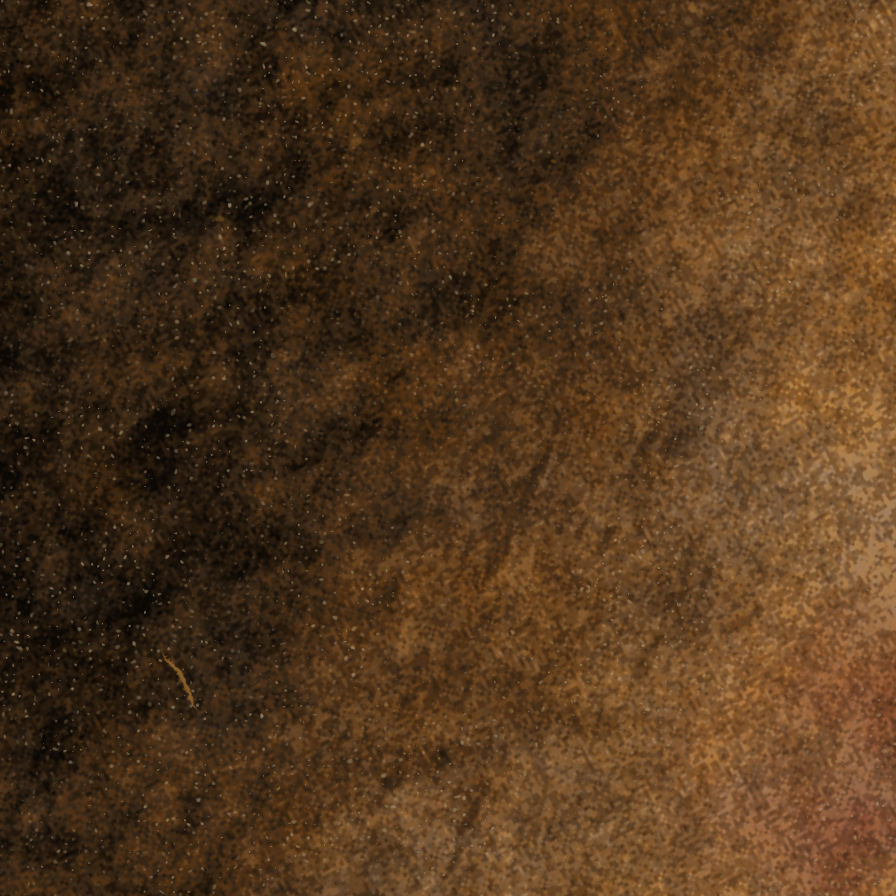
Give the GLSL for this texture, as a WebGL 1 fragment shader.

```glsl
precision highp float;
// Worn, dark brown hide: a tone field rises from the left to the lower right,
// is mottled by directional fibre noise and crisp grain, and is coloured by a
// brown ramp. Pale dust, slanted dark creases and a small scratch lie on top.
uniform vec2 u_resolution;

const vec3 UMBER = vec3(0.15, 0.10, 0.05);
const vec3 BARK = vec3(0.22, 0.15, 0.08);
const vec3 CHESTNUT = vec3(0.30, 0.19, 0.09);
const vec3 LEATHER = vec3(0.40, 0.265, 0.135);
const vec3 TAN = vec3(0.51, 0.35, 0.19);
const vec3 PALE_TAN = vec3(0.68, 0.50, 0.30);
const vec3 OXBLOOD = vec3(0.39, 0.20, 0.13);
const vec3 DUST = vec3(0.66, 0.58, 0.44);
const vec3 OCHRE = vec3(0.62, 0.42, 0.17);

float hash(vec2 p) {
  vec3 q = fract(p.xyx * 0.1031);
  q += dot(q, q.yzx + 33.33);
  return fract((q.x + q.y) * q.z);
}

float noise(vec2 p) {
  vec2 cell = floor(p), f = fract(p);
  f = f * f * (3.0 - 2.0 * f);
  float low = mix(hash(cell), hash(cell + vec2(1.0, 0.0)), f.x);
  float high = mix(hash(cell + vec2(0.0, 1.0)), hash(cell + 1.0), f.x);
  return mix(low, high, f.y);
}

// Layered noise, centred on zero.
float fbm(vec2 p) {
  float sum = 0.0, amp = 0.5;
  for (int i = 0; i < 5; i++) {
    sum += amp * (noise(p) - 0.5);
    p = mat2(1.6, 1.2, -1.2, 1.6) * p + 17.3;
    amp *= 0.6;
  }
  return sum;
}

// Coordinates along and across a direction given as an angle.
vec2 turn(vec2 p, float angle) {
  float c = cos(angle), s = sin(angle);
  return vec2(c * p.x + s * p.y, c * p.y - s * p.x);
}

// Noise drawn out along a direction.
float fibres(vec2 p, float angle, vec2 scale) {
  return fbm(turn(p, angle) * scale + 40.0);
}

// Brown ramp, keyed by the red level of each colour.
vec3 brown(float level) {
  vec3 c = UMBER * clamp(level / UMBER.r, 0.3, 1.0);
  c = mix(c, BARK, smoothstep(UMBER.r, BARK.r, level));
  c = mix(c, CHESTNUT, smoothstep(BARK.r, CHESTNUT.r, level));
  c = mix(c, LEATHER, smoothstep(CHESTNUT.r, LEATHER.r, level));
  c = mix(c, TAN, smoothstep(LEATHER.r, TAN.r, level));
  return mix(c, PALE_TAN, smoothstep(TAN.r, PALE_TAN.r, level));
}

// One jittered speck in a share of the grid cells.
float specks(vec2 p, float cells, float share, float radius) {
  vec2 id = floor(p * cells);
  vec2 centre = 0.25 + 0.5 * vec2(hash(id + 11.0), hash(id + 57.0));
  float r = radius * (0.5 + hash(id + 91.0));
  float spot = 1.0 - smoothstep(0.3 * r, r, length(fract(p * cells) - centre));
  return spot * step(hash(id + 131.0), share) * (0.3 + 0.7 * hash(id + 7.0));
}

// Soft stroke that tapers towards both ends.
float stroke(vec2 p, vec2 centre, float angle, float halfLength, float width) {
  vec2 q = turn(p - centre, angle);
  float along = clamp(abs(q.x) / halfLength, 0.0, 1.0);
  float w = width * (1.0 - 0.6 * along);
  return (1.0 - smoothstep(0.2 * w, w, abs(q.y))) * (1.0 - smoothstep(0.4, 1.0, along));
}

// Broken slanted creases, laid out in three parallel lanes.
float creases(vec2 p) {
  float sum = 0.0;
  vec2 bent = p + 0.02 * vec2(fbm(p * 30.0), fbm(p * 30.0 + 9.0));
  for (int i = 0; i < 12; i++) {
    float k = float(i), lane = mod(k, 3.0), size = hash(vec2(k, 8.0));
    float along = (floor(k / 3.0) + 0.7 * hash(vec2(k, 3.0))) / 4.0;
    vec2 centre = mix(vec2(0.40, 0.05), vec2(0.66, 0.60), along) + vec2(0.11 * lane, 0.0);
    float strength = (0.35 + 0.65 * hash(vec2(k, 5.0))) * (1.0 - 0.25 * lane);
    sum += strength * stroke(bent, centre, 1.1, 0.03 + 0.06 * size, 0.016 - 0.007 * size);
  }
  return min(sum, 1.0) * (0.4 + 0.6 * noise(p * 70.0));
}

void main() {
  vec2 p = gl_FragCoord.xy / u_resolution;
  float lowerRight = smoothstep(-0.1, 0.8, p.x - 0.6 * p.y);
  // Broad light, cloudy wear and fibres in two directions.
  float level = 0.13 + 0.17 * p.x + 0.26 * lowerRight;
  level += 0.15 * fbm(p * 5.0 + 3.0) + 0.17 * fbm(p * 21.0);
  level += 0.16 * fibres(p, 0.3, vec2(6.0, 27.0)) * (1.0 - 0.5 * lowerRight);
  level += 0.15 * fibres(p, 1.1, vec2(9.0, 34.0)) + 0.12 * fibres(p, 1.4, vec2(34.0, 75.0));
  // Fine grain, stronger where the surface is lighter.
  float grain = 0.7 * noise(turn(p, 0.5) * 250.0) + 0.3 * noise(p * 130.0 + 5.0) - 0.5;
  level += grain * (0.16 + 0.32 * level);
  level *= 1.0 - 0.7 * creases(p);
  vec3 colour = brown(level);
  // Warm and grey drifts, and the reddish lower right corner.
  float warmth = fbm(p * 9.0 + 60.0) + 0.5 * (noise(p * 140.0) - 0.5);
  colour *= 1.0 + warmth * vec3(0.16, 0.0, -0.5);
  float corner = 1.0 - smoothstep(0.0, 0.36, distance(p, vec2(1.03, 0.11)));
  corner *= clamp(0.6 + 1.5 * fbm(p * 13.0), 0.0, 1.0);
  colour = mix(colour, OXBLOOD * (0.4 + 1.3 * level + 0.3 * grain), 0.8 * corner);
  // Dust and flecks, then one pale scratch.
  float dusty = 0.4 + 0.6 * smoothstep(-0.15, 0.15, fbm(p * 8.0 + 21.0));
  vec2 drift = p + 0.01 * vec2(fbm(p * 40.0), fbm(p * 40.0 + 5.0));
  colour = mix(colour, DUST, 0.65 * dusty * specks(drift, 115.0, 0.35, 0.24));
  colour = mix(colour, DUST, 0.7 * dusty * specks(drift + 0.37, 61.0, 0.15, 0.15));
  colour = mix(colour, OCHRE, 0.6 * specks(drift + 0.13, 14.0, 0.05, 0.09));
  float scratch = stroke(p + 0.02 * fbm(p * 30.0), vec2(0.20, 0.24), -1.05, 0.05, 0.005);
  gl_FragColor = vec4(clamp(mix(colour, OCHRE, 0.8 * scratch), 0.0, 1.0), 1.0);
}
```
